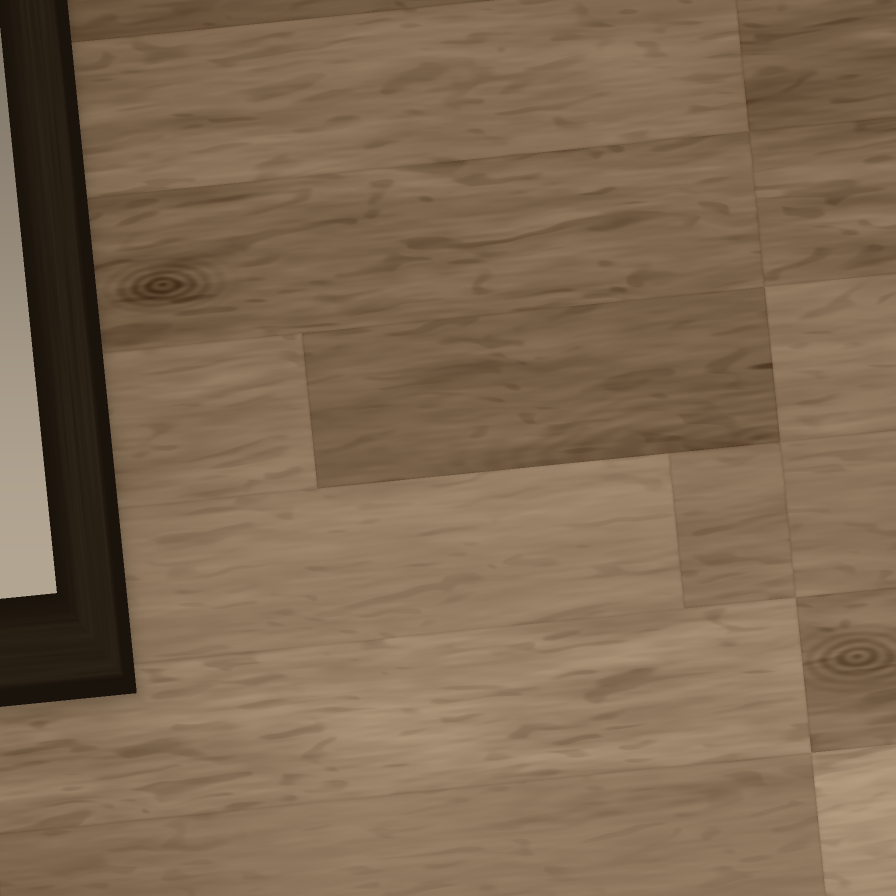
Write a Shadertoy shader that draws this texture.

```glsl
const float TILT = 0.1;
const float ROW_HEIGHT = 0.1742;
const float ROW_START = -0.1055;
const float MAIN_JOINT = 0.917;
const float SEAM_WIDTH = 0.0016;
const float SEAM_DEPTH = 0.13;
const float BAND_DEPTH = 0.5;
const float FIBRE_DEPTH = 0.13;
const float PORE_DEPTH = 0.17;
const vec3 WOOD_DARK = vec3(0.40, 0.31, 0.22);
const vec3 WOOD_LIGHT = vec3(0.67, 0.58, 0.47);
const vec3 FRAME_DARK = vec3(0.09, 0.065, 0.035);
const vec3 FRAME_LIGHT = vec3(0.18, 0.14, 0.095);
const vec3 PANEL_COLOR = vec3(0.66, 0.61, 0.54);
const vec2 FRAME_CORNER = vec2(0.1745, 0.21);
const vec2 FRAME_WIDTH = vec2(0.0775, 0.12);

// Per row: end joint, then tone of the left, middle and right plank
const vec4 ROWS[7] = vec4[7](
    vec4(0.000, 0.58, 0.58, 0.90), vec4(0.000, 0.72, 0.72, 0.42),
    vec4(0.792, 0.68, 0.52, 0.54), vec4(0.398, 0.58, 0.30, 0.54),
    vec4(0.000, 0.40, 0.40, 0.40), vec4(0.000, 0.55, 0.55, 0.30),
    vec4(0.000, 0.32, 0.32, 0.30));

// Centre and radii of each knot or arch; then ring count and depth
const vec4 KNOTS[4] = vec4[4](
    vec4(0.249, 0.661, 0.050, 0.022), vec4(0.979, 0.171, 0.056, 0.028),
    vec4(0.900, 0.425, 0.300, 0.080), vec4(0.711, 0.037, 0.150, 0.026));
const vec2 KNOT_RINGS[4] = vec2[4](
    vec2(3.0, 0.55), vec2(3.0, 0.55), vec2(7.0, 0.20), vec2(2.0, 0.17));

float hash(vec2 p) {
    vec3 h = fract(vec3(p.xyx) * 0.1031);
    h += dot(h, h.yzx + 33.33);
    return fract((h.x + h.y) * h.z);
}

float noise(vec2 p) {
    vec2 i = floor(p), f = fract(p);
    f = f * f * (3.0 - 2.0 * f);
    return mix(mix(hash(i), hash(i + vec2(1, 0)), f.x),
               mix(hash(i + vec2(0, 1)), hash(i + vec2(1, 1)), f.x), f.y);
}

float fbm(vec2 p) {
    float sum = 0.0, amp = 0.53;
    for (int i = 0; i < 4; i++) {
        sum += amp * noise(p);
        p = p * 2.03 + 17.1;
        amp *= 0.5;
    }
    return sum;
}

// Row in x, column (0 to 2) in y
ivec2 plankAt(vec2 q) {
    int row = clamp(int(floor((q.y - ROW_START) / ROW_HEIGHT)), 0, 6);
    int column = q.x > MAIN_JOINT ? 2 : (q.x > ROWS[row].x ? 1 : 0);
    return ivec2(row, column);
}

vec3 floorColor(vec2 q, vec2 uv) {
    ivec2 plank = plankAt(q);
    vec4 row = ROWS[plank.x];
    float tone = plank.y == 0 ? row.y : (plank.y == 1 ? row.z : row.w);

    // Grain, shifted and weighted per plank
    vec2 id = vec2(plank);
    vec2 s = q + vec2(3.7, 5.3) * (id.x + 7.0 * id.y + 1.0);
    float strength = 0.7 + 0.6 * hash(id + 4.0);
    float warp = fbm(s * vec2(5.0, 14.0)) - 0.5;
    float bands = fbm((s + vec2(0.0, 0.04 * warp)) * vec2(4.5, 48.0)) - 0.5;
    float fibre = noise(s * vec2(30.0, 240.0)) - 0.5;
    float pores = smoothstep(0.62, 0.9, noise(s * vec2(24.0, 125.0) + 6.0 * warp));
    tone += strength * (BAND_DEPTH * bands + FIBRE_DEPTH * fibre - PORE_DEPTH * pores);

    // Knots and arched growth rings
    for (int i = 0; i < 4; i++) {
        if (plankAt(KNOTS[i].xy) != plank) continue;
        float r = length((q - KNOTS[i].xy) / KNOTS[i].zw) + 0.5 * warp;
        float ring = 0.5 + 0.5 * cos(6.2832 * KNOT_RINGS[i].x * r + 3.0 * bands);
        tone -= KNOT_RINGS[i].y * exp(-0.9 * r * r) * (0.3 + 0.7 * ring);
    }

    // Dark crack tapering to the left of the main joint
    vec2 crack = (q - vec2(0.917, 0.503)) / vec2(0.036, 0.005);
    if (plank.y == 1) tone -= 0.55 * smoothstep(1.0, 0.3, length(crack));

    // Seams between planks
    float across = abs(fract((q.y - ROW_START) / ROW_HEIGHT + 0.5) - 0.5) * ROW_HEIGHT;
    float along = min(abs(q.x - MAIN_JOINT), abs(q.x - row.x));
    tone -= SEAM_DEPTH * exp(-pow(min(across, along) / SEAM_WIDTH, 2.0));

    // Light falls off to the left and the top
    tone -= 0.24 * (1.0 - smoothstep(0.0, 0.45, uv.x)) + 0.10 * smoothstep(0.6, 1.0, uv.y);
    return WOOD_DARK + (WOOD_LIGHT - WOOD_DARK) * clamp(tone, -0.65, 1.15);
}

vec3 scene(vec2 uv) {
    float c = cos(TILT), s = sin(TILT);
    vec2 q = vec2(c * uv.x + s * uv.y, c * uv.y - s * uv.x);

    // Mitred frame: depth runs from 0 at the outer edge to 1 at the inner
    vec2 side = vec2(FRAME_CORNER.x - q.x, q.y - FRAME_CORNER.y) / FRAME_WIDTH;
    float depth = min(side.x, side.y);
    if (depth > 1.0)
        return PANEL_COLOR * (1.06 - 0.28 * smoothstep(0.35, 1.0, uv.y));
    if (depth > 0.0) {
        float run = side.x < side.y ? q.y : q.x;
        float grain = fbm(vec2(run * 6.0, depth * 26.0));
        float face = smoothstep(0.12, 0.22, depth) * smoothstep(0.98, 0.6, depth);
        float groove = exp(-pow((depth - 0.16) / 0.03, 2.0));
        float shade = 0.15 + face * (0.15 + 0.75 * grain) - 0.15 * groove;
        return mix(FRAME_DARK, FRAME_LIGHT, shade);
    }
    float shadow = 0.15 * exp(depth * 12.0);
    return floorColor(q, uv) * (1.0 - shadow);
}

void mainImage(out vec4 fragColor, in vec2 fragCoord) {
    // Four samples per pixel smooth every edge
    vec3 color = vec3(0.0);
    for (int i = 0; i < 4; i++) {
        vec2 offset = vec2(i & 1, i >> 1) * 0.5 - 0.25;
        color += scene((fragCoord + offset) / iResolution.y);
    }
    fragColor = vec4(color / 4.0, 1.0);
}
```
